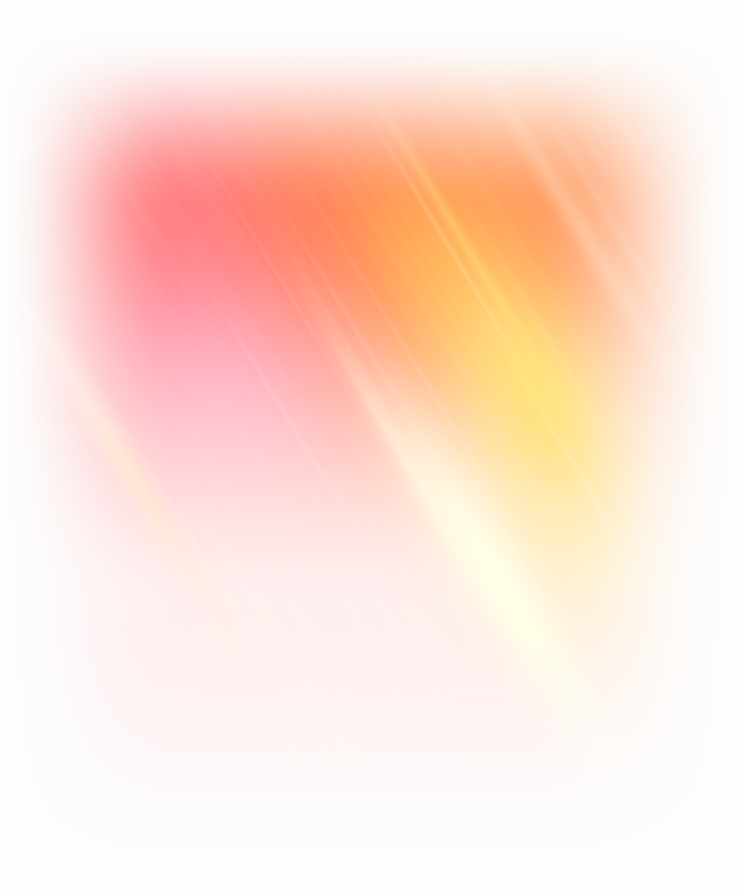
Give the GLSL for this background, as a Shadertoy shader.

```glsl
// Soft coral, pink and golden light with slanted rays, fading into white.
#define RAY_DIR vec2(0.52, -0.854)
#define EDGE_FADE 0.24
#define STREAK_COUNT 30
#define STREAK_GAIN 0.17
#define GRAIN_GAIN 0.035

const vec3 WHITE  = vec3(0.992);
const vec3 BLUSH  = vec3(1.00, 0.935, 0.935);
const vec3 ROSE   = vec3(1.00, 0.48, 0.48);
const vec3 CORAL  = vec3(1.00, 0.49, 0.36);
const vec3 ORANGE = vec3(1.00, 0.60, 0.38);
const vec3 AMBER  = vec3(1.00, 0.66, 0.30);
const vec3 PINK   = vec3(1.00, 0.60, 0.69);
const vec3 GOLD   = vec3(1.00, 0.89, 0.48);
const vec3 CREAM  = vec3(1.00, 0.94, 0.78);
const vec3 IVORY  = vec3(1.00, 1.00, 0.91);
const vec3 PEACH  = vec3(1.00, 0.80, 0.64);

float hash(float n) {
    return fract(sin(n * 127.1) * 43758.55);
}

float noise(float x) {
    float i = floor(x), f = fract(x);
    return mix(hash(i), hash(i + 1.0), f * f * (3.0 - 2.0 * f));
}

// Coordinates across (x) and along (y) the rays
vec2 toRay(vec2 p) {
    return vec2(dot(p, vec2(-RAY_DIR.y, RAY_DIR.x)), dot(p, RAY_DIR));
}

// Gaussian spot stretched along the rays; size is (across, along)
float glow(vec2 p, vec2 center, vec2 size) {
    vec2 q = toRay(p - center) / size;
    return exp(-dot(q, q));
}

// Thin bright streaks and fine grain running along the rays
float streaks(vec2 p) {
    vec2 r = vec2(dot(p, vec2(-RAY_DIR.y, -RAY_DIR.x)), dot(p, RAY_DIR));
    r.x = dot(p, vec2(0.854, 0.52));
    float sum = 0.0;
    for (int i = 0; i < STREAK_COUNT; i++) {
        float k = float(i);
        float across = mix(0.30, 1.0, hash(k + 3.7));
        float along = mix(-0.50, 0.0, hash(k + 41.3));
        float width = mix(0.0012, 0.004, hash(k + 83.9));
        vec2 q = (r - vec2(across, along)) / vec2(width, 0.15);
        sum += exp(-dot(q, q)) * hash(k + 19.1);
    }
    float grain = noise(r.x * 240.0) + 0.6 * noise(r.x * 90.0) - 0.8;
    return sum * STREAK_GAIN + grain * GRAIN_GAIN;
}

// Slanted spot whose across axis is perpendicular to the rays
float beam(vec2 p, vec2 center, vec2 size) {
    vec2 d = p - center;
    vec2 q = vec2(dot(d, vec2(0.854, 0.52)), dot(d, RAY_DIR)) / size;
    return exp(-dot(q, q));
}

// Soft frame: one inside, zero at the canvas border
float frame(vec2 p, float aspect) {
    float left = smoothstep(0.0, 0.20, p.x);
    float right = smoothstep(0.0, EDGE_FADE, aspect - p.x);
    float top = smoothstep(0.03, EDGE_FADE, 1.0 - p.y);
    float bottom = smoothstep(0.02, 0.32, p.y);
    return left * right * top * bottom;
}

void mainImage(out vec4 fragColor, in vec2 fragCoord) {
    vec2 p = fragCoord / iResolution.y;
    float aspect = iResolution.x / iResolution.y;

    // Warm body, rose to orange, fading down into blush
    vec3 warm = mix(ROSE, CORAL, smoothstep(0.20, 0.35, p.x));
    warm = mix(warm, ORANGE, smoothstep(0.38, 0.58, p.x));
    warm = mix(warm, PINK, beam(p, vec2(0.24, 0.55), vec2(0.14, 0.17)));
    vec3 color = mix(BLUSH, warm, smoothstep(0.323, 0.753, p.y));

    // Golden light on the right
    color = mix(color, AMBER, 0.85 * beam(p, vec2(0.50, 0.69), vec2(0.09, 0.16)));
    color = mix(color, CREAM, 0.85 * beam(p, vec2(0.61, 0.42), vec2(0.10, 0.19)));
    color = mix(color, GOLD, 0.95 * beam(p, vec2(0.605, 0.56), vec2(0.075, 0.16)));
    color = mix(color, IVORY, 0.95 * beam(p, vec2(0.555, 0.355), vec2(0.036, 0.21)));

    // Distinct rays
    color = mix(color, PEACH, 0.50 * beam(p, vec2(0.645, 0.75), vec2(0.014, 0.17)));
    color = mix(color, GOLD, 0.35 * beam(p, vec2(0.53, 0.71), vec2(0.006, 0.18)));
    color = mix(color, CREAM, 0.55 * beam(p, vec2(0.13, 0.50), vec2(0.016, 0.16)));
    color = mix(color, IVORY, 0.40 * beam(p, vec2(0.46, 0.475), vec2(0.008, 0.16)));

    // Fine streaks, then the fade to white
    color = mix(color, IVORY, streaks(p));
    color = mix(WHITE, color, frame(p, aspect));
    fragColor = vec4(clamp(color, 0.0, 1.0), 1.0);
}
```
